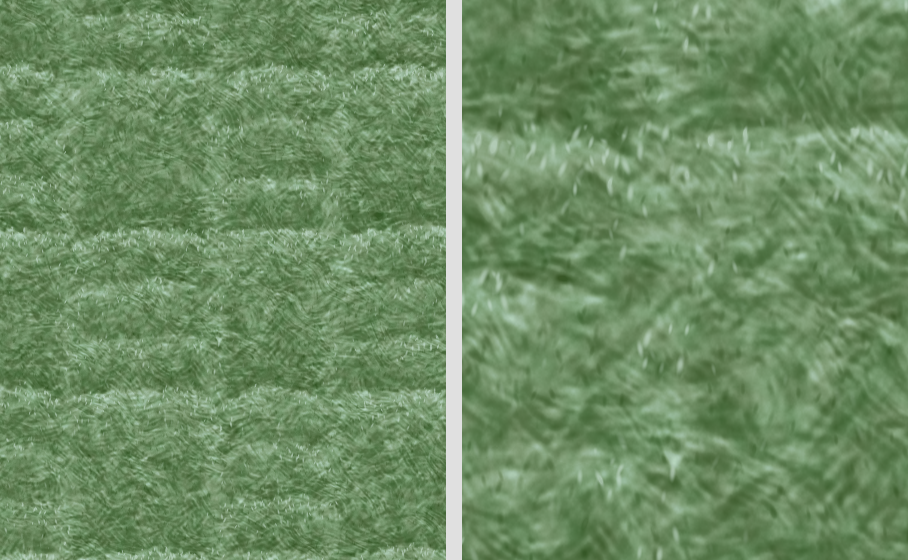
Left: the whole. Right: its middle third, enlarged.
Write a WebGL 1 fragment shader that draws this texture.

```glsl
precision highp float;
// Quilted green fleece: a checkerboard of plain and three-ribbed pillows with fuzzy fibres.
uniform vec2 u_resolution;

float hash(vec2 p) {
  vec3 q = fract(vec3(p.xyx) * 0.1031);
  q += dot(q, q.yzx + 33.33);
  return fract((q.x + q.y) * q.z);
}

float noise(vec2 p) {
  vec2 i = floor(p), f = fract(p);
  f = f * f * (3.0 - 2.0 * f);
  return mix(mix(hash(i), hash(i + vec2(1, 0)), f.x),
             mix(hash(i + vec2(0, 1)), hash(i + vec2(1, 1)), f.x), f.y);
}

float fbm(vec2 p) {
  float sum = 0.0, amp = 0.5;
  for (int i = 0; i < 4; i++) {
    sum += amp * noise(p);
    p = p * 2.03 + 17.3;
    amp *= 0.5;
  }
  return sum / 0.9375;
}

vec2 rotate(vec2 p, float a) {
  return vec2(cos(a) * p.x - sin(a) * p.y, sin(a) * p.x + cos(a) * p.y);
}

// Brightness of the quilting, without fibres; x is tone, y is the lit-rim amount
vec2 quilt(vec2 p) {
  // Columns alternate between wide and narrow
  float x = (p.x - 0.12) / 0.476;
  float f = fract(x);
  float narrow = step(0.567, f);
  float column = 1.0 + 2.0 * floor(x) + narrow;
  float u = 2.0 * mix(f / 0.567, (f - 0.567) / 0.433, narrow) - 1.0;

  // Ribbed pillows have arched tops, plain ones nearly flat tops
  float r = (p.y - 0.003) / 0.2885;
  r += (0.065 - 0.06 * cos(3.14159 * (r + column))) * (u * u - 0.3);
  float plain = mod(floor(r) + column, 2.0);
  float ribs = mix(3.0, 1.0, plain);
  float v = fract(r);
  float below = fract(v * ribs) / ribs;
  float above = 1.0 / ribs - below;

  // Top edges catch light, undersides fall into shade
  float top = max(step(1.0 - 1.0 / ribs, v), plain);
  float bottom = step(v, 1.0 / ribs);
  float rim = exp(-above * 10.0) * mix(0.65, 1.0, top);
  float shade = exp(-below * 8.0) * mix(0.75, 1.0, bottom);
  float edge = smoothstep(0.0, 0.055, below);
  float lip = mix(0.65, 1.0, bottom);
  float tone = mix(0.39 + 0.37 * lip, 0.39 + 0.37 * rim - 0.32 * shade, edge);

  // Pressed vertical seams
  float seam = smoothstep(0.74, 0.97, abs(u));
  return mix(vec2(tone, mix(lip, rim, edge)), vec2(0.52, 0.25), seam);
}

// Fine, gently curved hairs in several directions, centred near zero
float fibres(vec2 p) {
  float sum = 0.0;
  vec2 bend = 0.008 * vec2(noise(p * 20.0), noise(p * 20.0 + 40.0));
  for (int i = 0; i < 8; i++) {
    float k = float(i);
    vec2 q = rotate(p + bend * (1.0 + 0.3 * k), -0.9 + 0.27 * k) + k * 3.7;
    float hair = noise(q * vec2(42.0, 205.0 + 13.0 * k));
    float patchy = smoothstep(0.3, 0.7, noise(q * 32.0 + 9.0));
    sum += (hair - 0.5) * patchy;
  }
  return sum;
}

// Short upright dashes scattered in jittered cells; density is their probability
float dashes(vec2 p, float density) {
  float sum = 0.0;
  for (int i = 0; i < 4; i++) {
    float k = float(i);
    vec2 g = rotate(p, 0.35 - 0.22 * k) * vec2(95.0, 52.0) + 31.7 * k;
    vec2 id = floor(g);
    vec2 c = fract(g) - 0.5;
    c.x += 0.35 * (hash(id + 5.0) - 0.5) + 0.5 * c.y * (hash(id + 3.0) - 0.5);
    c.y += 0.3 * (hash(id + 8.0) - 0.5);
    float on = smoothstep(0.0, 0.2, density - hash(id));
    float size = 0.55 + 0.45 * hash(id + 2.0);
    sum += on * (1.0 - smoothstep(0.1, 1.0, length(c / (vec2(0.28, 0.42) * size))));
  }
  return min(sum, 1.0);
}

void main() {
  vec2 p = gl_FragCoord.xy / u_resolution.y;

  // Soft, slightly irregular cushion outlines
  vec2 wobble = vec2(fbm(p * 13.0), fbm(p * 13.0 + 50.0)) - 0.5;
  vec2 fuzz = vec2(noise(p * 130.0), noise(p * 130.0 + 70.0)) - 0.5;
  vec2 relief = quilt(p + 0.026 * wobble + 0.012 * fuzz);

  // Nap: worn patches, clumps and hairs
  float tone = relief.x - 0.01;
  tone += 0.18 * (fbm(p * 24.0 + 5.0) - 0.5);
  tone += 0.55 * (fbm(p * vec2(135.0, 105.0)) - 0.5);
  tone += 0.36 * fibres(p);
  tone -= 0.24 * dashes(p + 3.3, 0.25);
  tone = max(tone, 0.2 + 0.6 * (tone - 0.2));

  // Green ramp, cooler in the highlights, with faint olive and grey flecks
  vec3 color = mix(vec3(0.265, 0.395, 0.21), vec3(0.645, 0.765, 0.625), clamp(tone, -0.15, 1.2));
  color.b += 0.04 * smoothstep(0.6, 1.0, tone);
  color += vec3(0.022, -0.006, 0.006) * (2.0 * fbm(p * 60.0 + 80.0) - 1.0);

  // Shiny fibre tips gather on the lit edges
  float clump = smoothstep(0.25, 0.65, noise(p * 26.0));
  float glint = dashes(p, 0.08 + 0.6 * relief.y * clump);
  color = mix(color, vec3(0.76, 0.85, 0.79), 0.65 * glint);
  gl_FragColor = vec4(color, 1.0);
}
```
